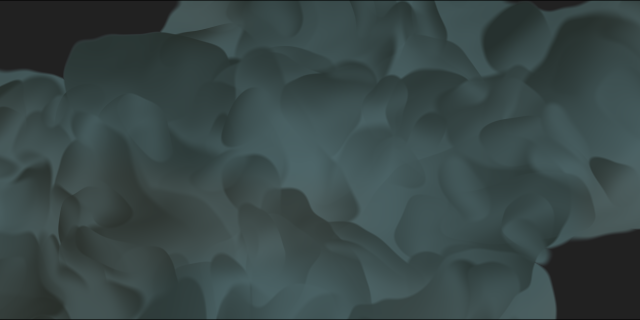
A WebGL 1 fragment shader for this texture:

```glsl
precision highp float;
// Billowing teal-grey ink cloud of soft overlapping lobes against a dark void.
uniform vec2 u_resolution;

const vec3 VOID_COLOR = vec3(0.130, 0.128, 0.130);
const vec3 SHADOW_TEAL = vec3(0.150, 0.193, 0.183);
const vec3 MIST_TEAL = vec3(0.308, 0.405, 0.418);
const vec3 WARM_TINT = vec3(0.014, -0.006, -0.014);

vec2 hash2(vec2 p) {
  vec2 k = vec2(dot(p, vec2(127.1, 311.7)), dot(p, vec2(269.5, 183.3)));
  return fract(sin(k) * 43758.55);
}

float noise(vec2 p) {
  vec2 cell = floor(p);
  vec2 f = fract(p);
  f = f * f * (3.0 - 2.0 * f);
  float low = mix(hash2(cell).x, hash2(cell + vec2(1.0, 0.0)).x, f.x);
  float high = mix(hash2(cell + vec2(0.0, 1.0)).x, hash2(cell + 1.0).x, f.x);
  return mix(low, high, f.y);
}

vec2 warp(vec2 p, float frequency, float amount) {
  vec2 q = p * frequency;
  return p + amount * (vec2(noise(q + 3.7), noise(q + 41.3)) - 0.5);
}

vec2 rotate(vec2 p, float angle) {
  float c = cos(angle);
  float s = sin(angle);
  return vec2(c * p.x + s * p.y, c * p.y - s * p.x);
}

// Approximate distance outside an elliptical pocket of empty space.
float pocket(vec2 p, vec2 centre, vec2 radii) {
  return (length((p - centre) / radii) - 1.0) * min(radii.x, radii.y);
}

// Positive inside the cloud, negative in the void.
float cloudBody(vec2 p) {
  float upperLeft = pocket(p, vec2(0.23, 1.04), vec2(0.36, 0.29));
  float lowerRight = pocket(p, vec2(2.02, 0.03), vec2(0.38, 0.27));
  float topNick = pocket(p, vec2(1.77, 1.05), vec2(0.16, 0.09));
  return min(min(upperLeft, lowerRight), topNick);
}

// Scatters one size of lobe: dark crisp rim on one side, dissolving on the other.
void addLobes(vec2 p, float cellSize, float density, float seed,
              inout float tone, inout float cover) {
  vec2 home = floor(p / cellSize);
  for (int row = -1; row <= 1; row++) {
    for (int col = -1; col <= 1; col++) {
      vec2 id = home + vec2(float(col), -float(row));
      vec2 place = hash2(id + seed);
      vec2 form = hash2(id + seed + 57.0);
      vec2 light = hash2(id + seed + 113.0);
      vec2 chance = hash2(id + seed + 171.0);

      vec2 centre = (id + 0.5 + 0.6 * (place - 0.5)) * cellSize;
      float radius = cellSize * mix(0.42, 0.8, form.x);
      float present = step(chance.x, density) * step(0.6 * radius, cloudBody(centre));

      vec2 offset = p - centre;
      vec2 local = rotate(offset, chance.y * 6.283) / (radius * vec2(1.3, 0.8));
      float softness = mix(0.008, 0.035, form.y * form.y) / radius;
      float mask = present * (1.0 - smoothstep(1.0 - softness, 1.0, length(local)));

      float tilt = (light.x - 0.5) * 3.4;
      float facing = dot(offset, vec2(sin(tilt), cos(tilt))) / radius;
      float lobeTone = 0.66 - 0.46 * smoothstep(-0.5, 1.0, facing) + 0.32 * (light.y - 0.5);
      float opacity = mask * mix(0.08, 0.92, smoothstep(-0.9, 0.35, facing));
      tone = mix(tone, lobeTone, opacity);
      cover = max(cover, mask);
    }
  }
}

void main() {
  vec2 uv = gl_FragCoord.xy / u_resolution;
  vec2 p = gl_FragCoord.xy / u_resolution.y;
  vec2 bent = warp(warp(p, 4.5, 0.13), 12.0, 0.035);

  // Pale mist underneath, then lobes of mixed sizes.
  float body = cloudBody(bent);
  float cover = smoothstep(0.0, 0.015, body);
  float tone = 0.72;
  addLobes(bent, 0.18, 0.85, 11.0, tone, cover);
  addLobes(bent, 0.40, 0.80, 29.0, tone, cover);
  addLobes(warp(bent, 7.0, 0.05), 0.25, 0.60, 47.0, tone, cover);
  addLobes(bent, 0.13, 0.38, 83.0, tone, cover);

  // Broad light, faint folds and dimming beside the void.
  float glow = 0.42 * (noise(p * 2.3 + 8.0) - 0.5);
  float folds = 0.08 * (noise(rotate(bent, 0.6) * vec2(9.0, 20.0)) - 0.5);
  float dimming = 0.18 * (1.0 - smoothstep(0.0, 0.25, body));
  tone = 0.52 + 1.15 * (tone - 0.46) + glow + folds - dimming;

  vec3 ink = mix(SHADOW_TEAL, MIST_TEAL, clamp(tone, 0.0, 1.0));
  ink += WARM_TINT * smoothstep(0.35, 0.8, noise(p * 3.1 + 20.0));
  vec3 color = mix(VOID_COLOR, ink, cover);

  // Thin dark line along the top and bottom.
  float border = smoothstep(0.001, 0.005, min(uv.y, 1.0 - uv.y));
  gl_FragColor = vec4(color * mix(0.4, 1.0, border), 1.0);
}
```
